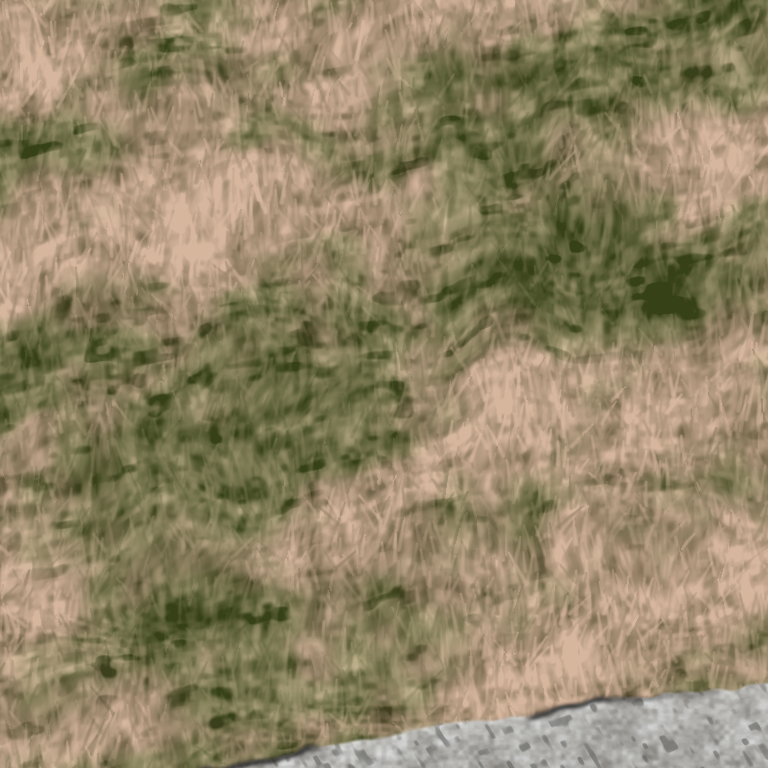
This texture is drawn by a Shadertoy shader. Its source:

```glsl
// A slope of dry tan grass with mossy green patches above a corner of pale rock.
// Tilted fractal noise sets the patches and dark clumps, soft tapered strokes
// form the blades, and a ragged slanted line cuts off the pitted stone below.

float hash(vec2 p) {
    vec3 q = fract(p.xyx * 0.1031);
    q += dot(q, q.yzx + 33.33);
    return fract((q.x + q.y) * q.z);
}

vec3 hash3(vec2 p) {
    vec3 q = fract(p.xyx * vec3(0.1031, 0.1030, 0.0973));
    q += dot(q, q.yxz + 33.33);
    return fract((q.xxy + q.yzz) * q.zyx);
}

// Value noise centred on zero
float noise(vec2 p) {
    vec2 i = floor(p), f = p - i;
    f = f * f * f * (f * (f * 6.0 - 15.0) + 10.0);
    float low = mix(hash(i), hash(i + vec2(1, 0)), f.x);
    float high = mix(hash(i + vec2(0, 1)), hash(i + 1.0), f.x);
    return mix(low, high, f.y) - 0.5;
}

float fbm(vec2 p) {
    float sum = 0.0, weight = 0.5;
    for (int i = 0; i < 4; i++) {
        sum += weight * noise(p);
        p = mat2(1.7, 0.8, -0.8, 1.7) * p + 17.3;
        weight *= 0.55;
    }
    return sum;
}

// One layer of scattered blades: x is the coverage, y the tone shift
vec2 bladeLayer(vec2 uv, float seed) {
    vec2 grid = vec2(46, 29);
    vec2 p = uv * grid + seed * vec2(0.37, 0.61);
    vec2 cell = floor(p);
    vec2 blade = vec2(0);
    for (int y = -1; y <= 1; y++)
    for (int x = -1; x <= 1; x++) {
        vec2 id = cell + vec2(x, y);
        vec3 place = hash3(id + seed * 71.0);
        vec3 shape = hash3(id + seed * 71.0 + 307.0);
        vec2 d = (p - id - place.xy) / grid;
        float lean = (shape.x - 0.5) * (0.5 + 1.5 * shape.y * shape.y);
        vec2 dir = vec2(sin(lean), cos(lean));
        float halfLength = mix(0.009, 0.023, shape.z);
        float along = clamp(dot(d, dir), -halfLength, halfLength);
        float width = mix(0.0048, 0.0026, 0.5 + 0.5 * along / halfLength);
        float cover = smoothstep(width, width * 0.15, length(d - dir * along));
        if (cover > blade.x) blade = vec2(cover, place.z - 0.5);
    }
    return blade;
}

vec3 grass(vec2 uv) {
    // Broad patches stretched along the slope
    vec2 slope = vec2(uv.x, uv.y - 0.13 * uv.x);
    vec2 warp = 0.05 * vec2(noise(uv * 9.0), noise(uv * 9.0 + 40.0));
    float band = exp(-pow((slope.y - 0.53) / 0.06, 2.0));
    float dry = 0.60 + 2.1 * fbm((slope + warp) * vec2(4.2, 7.5) + 5.0)
              + 0.22 * (uv.y - 0.5) - 0.16 * band;

    // Small tufts, upright streaks and fine grain
    float tone = dry + 0.75 * noise((slope + warp) * vec2(30, 54));
    vec2 streak = uv + vec2(0.03 * noise(uv * 14.0 + 80.0), 0.0);
    tone += 0.65 * noise(streak * vec2(105, 30));
    tone += 0.55 * noise((slope + warp) * vec2(90, 115) + 9.0);

    // Blades over the tufts
    for (int i = 0; i < 4; i++) {
        vec2 blade = bladeLayer(uv + 0.2 * warp, float(i) + 1.0);
        float bladeTone = dry + 0.12 + 0.95 * blade.y;
        tone = mix(tone, bladeTone, blade.x * mix(0.28, 0.5, smoothstep(0.2, 0.8, dry)));
    }

    // Shaded hollows between clumps
    float hollow = noise((slope + warp) * vec2(24, 52) + 130.0)
                 + 0.5 * noise(slope * vec2(60, 95) + 61.0);
    tone -= 0.55 * smoothstep(0.22, 0.5, hollow) * smoothstep(1.2, 0.3, dry);
    tone = clamp(tone, -0.45, 1.3);

    vec3 color = mix(vec3(0.39, 0.37, 0.24), vec3(0.72, 0.64, 0.52), tone);
    float green = smoothstep(0.85, 0.15, dry + 0.5 * noise(uv * 22.0 + 200.0));
    return color + (0.45 - green) * vec3(0.05, -0.012, 0.035);
}

vec3 rock(vec2 uv, float depth) {
    float mottle = fbm(uv * vec2(38, 55) + 20.0) + 0.4 * noise(uv * 150.0);
    vec3 color = mix(vec3(0.57, 0.56, 0.54), vec3(0.73, 0.73, 0.72), 0.72 + 2.0 * mottle);
    // Slanted pits, and a paler crust along the rim
    vec2 slanted = vec2(uv.x + 0.6 * uv.y, uv.y - 0.4 * uv.x);
    float pit = smoothstep(0.2, 0.42, noise(slanted * vec2(105, 65)));
    color = mix(color, vec3(0.40, 0.40, 0.39), 0.65 * pit);
    return color + 0.07 * exp(-depth / 0.012);
}

void mainImage(out vec4 fragColor, in vec2 fragCoord) {
    vec2 uv = fragCoord / iResolution.y;

    // Ragged upper rim of the rock
    float rim = 0.16 * (uv.x - 0.26) + 0.022 * noise(vec2(uv.x * 9.0, 3.0))
              + 0.008 * noise(uv * vec2(45, 30));
    float depth = rim - uv.y;
    vec3 color = mix(grass(uv), rock(uv, max(depth, 0.0)), smoothstep(-0.003, 0.003, depth));

    // Broken shadow where turf overhangs the stone
    float gap = smoothstep(0.0, 0.3, noise(vec2(uv.x * 11.0, 8.0)));
    color *= 1.0 - 0.6 * gap * exp(-pow((depth - 0.002) / 0.005, 2.0));

    fragColor = vec4(clamp(color, 0.0, 1.0), 1.0);
}
```
